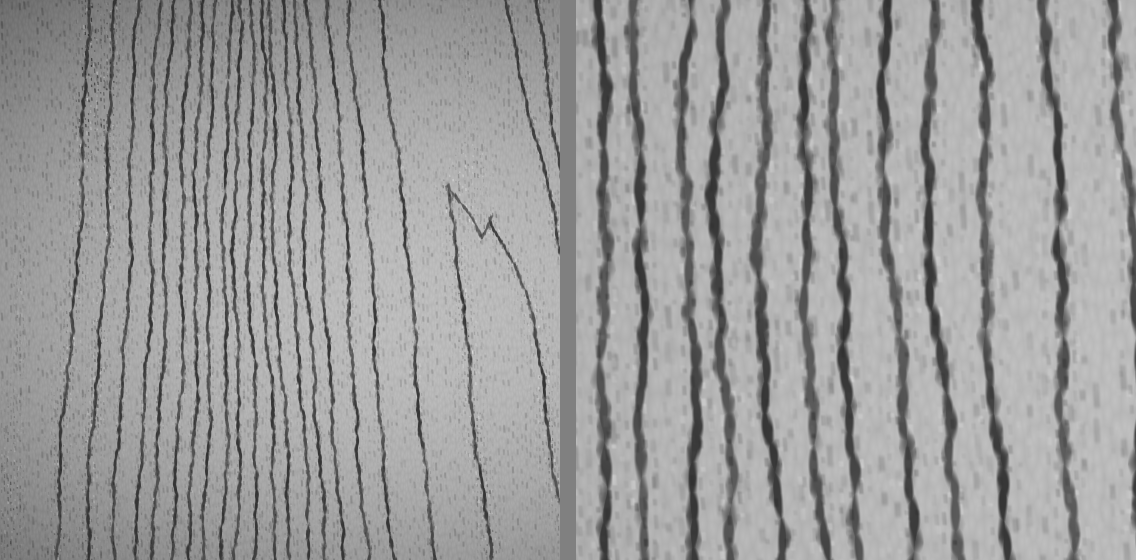
Left, the full canvas; right, a detail of the centre.
This texture is drawn by a Shadertoy shader. Its source:

```glsl
#define CENTRE_X 0.45
#define RING_STEP 0.025
#define LINE_WIDTH 0.0046
#define LINE_TONE 0.17
#define LIGHT_TONE 0.735
#define VIGNETTE 0.47
#define PORE_DEPTH 0.10
#define FRINGE_DEPTH 0.30
#define SPECK_GAIN 0.17
#define ARCH_TOP 0.67

float hash(vec2 p) {
    vec3 q = fract(vec3(p.xyx) * 0.1031);
    q += dot(q, q.yzx + 33.33);
    return fract((q.x + q.y) * q.z);
}

// Distance to the nearest scattered point
float cellular(vec2 p) {
    vec2 cell = floor(p);
    float nearest = 2.0;
    for (int y = -1; y <= 1; y++)
    for (int x = -1; x <= 1; x++) {
        vec2 c = cell + vec2(x, y);
        vec2 site = c + vec2(hash(c), hash(c + 57.0));
        nearest = min(nearest, length(p - site));
    }
    return nearest;
}

// Short upright dashes, one at most in each staggered cell
float pores(vec2 p, float density) {
    float column = floor(p.x);
    p.y += 9.0 * hash(vec2(column, 3.0));
    vec2 cell = vec2(column, floor(p.y));
    vec2 q = fract(p) - 0.5;
    q.x += 0.3 * (hash(cell + 11.0) - 0.5) + 0.15 * q.y;
    float halfLength = mix(0.2, 0.45, hash(cell + 23.0));
    float dash = (1.0 - smoothstep(0.08, 0.38, abs(q.x)))
               * (1.0 - smoothstep(halfLength - 0.18, halfLength, abs(q.y)));
    return dash * step(hash(cell), density) * mix(0.4, 1.0, hash(cell + 41.0));
}

// Growth rings: dense in the middle, spreading outward and downward
float ringX(float i, float y) {
    float right = step(0.0, i);
    float base = RING_STEP * i + mix(0.7e-6, 2.4e-6, right) * pow(abs(i), 5.0) * sign(i);
    float spread = 1.0 + mix(0.10, 0.17, right) * (1.0 - 2.0 * y);
    float bend = 0.016 * (0.5 - smoothstep(0.3, 0.6, y)) * exp(-(i - 3.0) * (i - 3.0) / 9.0);
    float hook = 0.05 * step(9.5, i) * smoothstep(0.45, 0.63, y);
    float wobble = 0.0045 * sin(9.0 * y + 0.35 * i) + 0.0022 * sin(23.0 * y + 1.3 * i)
                 + 0.0013 * sin(57.0 * y + 2.1 * i) + 0.0008 * sin(131.0 * y + 4.0 * i);
    return CENTRE_X + base * spread + bend - hook + wobble + 0.003 * sin(2.4 * i);
}

float segment(vec2 p, vec2 a, vec2 b) {
    vec2 ab = b - a;
    return length(p - a - ab * clamp(dot(p - a, ab) / dot(ab, ab), 0.0, 1.0));
}

float stroke(float d, float ragged) {
    return 1.0 - smoothstep(0.0008, LINE_WIDTH, abs(d) + ragged);
}

float patchAt(vec2 p, vec2 centre, vec2 size) {
    vec2 q = (p - centre) / size;
    return exp(-dot(q, q));
}

void mainImage(out vec4 fragColor, in vec2 fragCoord) {
    vec2 uv = fragCoord / iResolution.xy;
    float rough = cellular(uv * vec2(170.0, 62.0));
    float ragged = (rough - 0.42) * 0.0042;

    // Ring lines and their porous borders
    float ink = 0.0, fringe = 0.0;
    for (int k = -10; k <= 10; k++) {
        float i = float(k);
        float d = uv.x - ringX(i, uv.y);
        float top = i > 9.5 ? 0.61 : ARCH_TOP;
        float shown = i > 8.5 ? 1.0 - smoothstep(top - 0.01, top + 0.01, uv.y) : 1.0;
        float strength = 0.86 + 0.14 * sin(19.0 * uv.y + 2.7 * i);
        float reach = abs(i) > 8.5 ? 0.013 : 0.006;
        ink = max(ink, shown * strength * stroke(d, ragged));
        fringe = max(fringe, shown * exp(-abs(d) / reach));
    }

    // Notched arch joining the last two rings
    vec2 p = uv + vec2(0.003 * sin(70.0 * uv.y), 0.004 * sin(90.0 * uv.x));
    vec2 notch = vec2(0.862, 0.58);
    float arch = min(segment(p, vec2(ringX(9.0, ARCH_TOP), ARCH_TOP), notch),
                     segment(p, notch, vec2(ringX(10.0, 0.61), 0.61)));
    ink = max(ink, 0.7 * stroke(arch, ragged));
    fringe = max(fringe, exp(-arch / 0.012));

    // Slanting lines in the upper right
    for (int k = 0; k < 2; k++) {
        float n = float(k);
        float x = 0.9 + 0.057 * n + (0.23 - 0.085 * n) * (1.0 - uv.y)
                + 0.003 * sin(21.0 * uv.y + n) + 0.001 * sin(63.0 * uv.y);
        ink = max(ink, 0.9 * stroke(uv.x - x, ragged));
        fringe = max(fringe, exp(-abs(uv.x - x) / 0.007));
    }

    // Loose speckled patches
    fringe += 0.75 * patchAt(uv, vec2(0.163, 0.84), vec2(0.022, 0.1))
            + 0.6 * patchAt(uv, vec2(0.02, 0.12), vec2(0.022, 0.16))
            + 0.4 * patchAt(uv, vec2(0.035, 0.48), vec2(0.012, 0.2))
            + 0.5 * patchAt(uv, vec2(0.84, 0.7), vec2(0.04, 0.05))
            + 0.4 * patchAt(uv, vec2(0.835, 0.9), vec2(0.012, 0.15));
    fringe = min(fringe, 1.0);

    // Uneven light, pores, pale specks and dark lines
    vec2 fall = (uv - vec2(0.72, 0.46)) * vec2(0.75, 1.15);
    float tone = LIGHT_TONE - VIGNETTE * dot(fall, fall);
    tone += 0.05 * (0.45 - cellular(uv * vec2(210.0, 90.0) + 17.0));
    tone -= PORE_DEPTH * pores(uv * vec2(125.0, 48.0), 0.4);
    tone -= FRINGE_DEPTH * fringe * pores(uv * vec2(180.0, 85.0) + 31.0, 0.55);
    tone += SPECK_GAIN * fringe * pores(uv * vec2(170.0, 100.0) + 73.0, 0.25);
    tone = mix(tone, LINE_TONE, 0.92 * ink);
    fragColor = vec4(vec3(clamp(tone, 0.0, 1.0)), 1.0);
}
```
